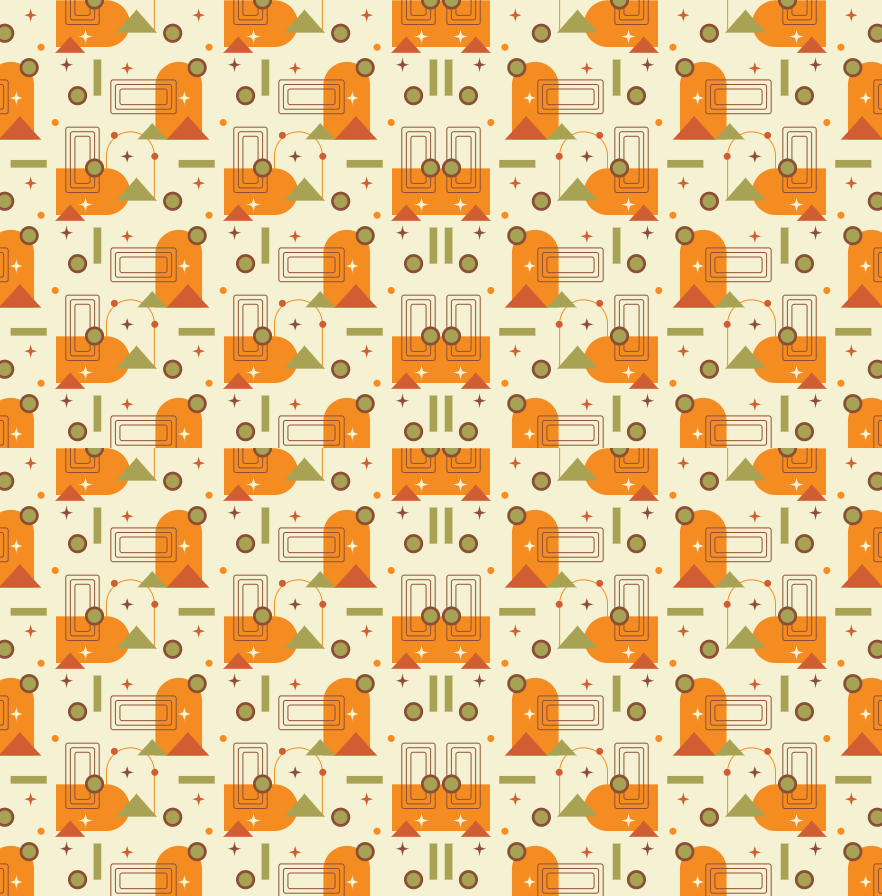
Reproduce this pattern procedurally as a Shadertoy shader.

```glsl
// Retro geometric wallpaper: arches, triangles, ringed discs and nested frames.
// One square cell repeats sideways, mirrors about the centre line, and restarts
// halfway down; every motif is a distance function wrapped around the cell.

const float HEIGHT = 768.0;     // design units over the canvas height
const float HALF_WIDTH = 378.0; // from the left edge to the mirror line
const float BAND = 384.0;       // height after which the rows restart
const float CELL = 144.0;       // side of the repeating cell

const float ARCH_RADIUS = 20.0;
const float FRAME_STEP = 3.9;
const float LINE_HALF = 0.42;
const float RING_OUTER = 8.2;
const float RING_INNER = 5.8;
const float DOT_RADIUS = 3.0;
const float STAR_RADIUS = 5.2;

const vec3 CREAM  = vec3(0.955, 0.95, 0.825);
const vec3 ORANGE = vec3(0.96, 0.55, 0.13);
const vec3 OLIVE  = vec3(0.66, 0.64, 0.33);
const vec3 RED    = vec3(0.82, 0.37, 0.20);
const vec3 BROWN  = vec3(0.55, 0.31, 0.21);

const vec2 RINGS[4] = vec2[4](vec2(169, 58), vec2(66.5, 82), vec2(148, 172.5), vec2(81, 144));
const vec2 BROWN_STARS[2] = vec2[2](vec2(57, 55.5), vec2(109, 134));
const vec2 RED_STARS[2] = vec2[2](vec2(109, 58.5), vec2(26.3, 157));
const vec2 CREAM_STARS[2] = vec2[2](vec2(73.3, 175.3), vec2(158, 84));
const vec2 ORANGE_DOTS[2] = vec2[2](vec2(47.3, 105), vec2(35.2, 40.5));
const vec2 RED_DOTS[2] = vec2[2](vec2(98, 116), vec2(132.7, 134));

// Offset from a centre, wrapped to the nearest copy in the grid
vec2 around(vec2 p, vec2 centre) {
    return mod(p - centre + 0.5 * CELL, CELL) - 0.5 * CELL;
}

float box(vec2 q, vec2 halfSize) {
    vec2 d = abs(q) - halfSize;
    return length(max(d, 0.0)) + min(max(d.x, d.y), 0.0);
}

// Distance to an endless doorway: round top at the origin, legs along +y
float doorway(vec2 q, float radius) {
    return length(vec2(q.x, min(q.y, 0.0))) - radius;
}

float arch(vec2 q, float radius, float legs) {
    return max(doorway(q, radius), q.y - legs);
}

// Apex at the origin, base at y = size.y, half base size.x
float triangle(vec2 q, vec2 size) {
    float side = dot(vec2(abs(q.x), q.y), normalize(vec2(size.y, -size.x)));
    return max(side, q.y - size.y);
}

float star(vec2 q, float radius) {
    vec2 a = abs(q);
    a = vec2(max(a.x, a.y), min(a.x, a.y));
    float waist = 0.25 * radius;
    return dot(a - vec2(radius, 0.0), normalize(vec2(waist, radius - waist)));
}

// Three concentric rounded outlines
float frames(vec2 q, vec2 halfSize) {
    float d = 1e3;
    for (int i = 0; i < 3; i++) {
        vec2 inner = halfSize - FRAME_STEP * float(i);
        d = min(d, abs(box(q, inner - 2.0) - 2.0) - LINE_HALF);
    }
    return d;
}

void paint(inout vec3 colour, vec3 ink, float d, float pixel) {
    colour = mix(colour, ink, clamp(0.5 - d / pixel, 0.0, 1.0));
}

void mainImage(out vec4 fragColor, in vec2 fragCoord) {
    float pixel = HEIGHT / iResolution.y;
    vec2 p;
    p.x = HALF_WIDTH - abs(fragCoord.x - 0.5 * iResolution.x) * pixel;
    p.y = mod(HEIGHT - fragCoord.y * pixel, BAND);
    vec3 colour = CREAM;

    // Thin outlined arch, then the upright and the sideways solid arch
    vec2 q = around(p, vec2(111.8, 133.5));
    float outline = abs(doorway(q, 20.5)) - LINE_HALF;
    paint(colour, ORANGE, max(outline, q.y - 38.0), pixel);
    paint(colour, ORANGE, arch(around(p, vec2(153.2, 73)), ARCH_RADIUS, 46.6), pixel);
    q = around(p, vec2(91.3, 164.3));
    paint(colour, ORANGE, arch(vec2(q.y, -q.x), ARCH_RADIUS, 43.3), pixel);

    // Nested frames, lying and standing
    paint(colour, BROWN, frames(around(p, vec2(123, 83)), vec2(28, 14.5)), pixel);
    paint(colour, BROWN, frames(around(p, vec2(70.7, 137)), vec2(14.3, 28)), pixel);

    // Triangles
    paint(colour, OLIVE, triangle(around(p, vec2(117, 152.3)), vec2(17.5, 19.7)), pixel);
    paint(colour, OLIVE, triangle(around(p, vec2(130.5, 105.5)), vec2(12.7, 14)), pixel);
    paint(colour, RED, triangle(around(p, vec2(161, 99.5)), vec2(18.3, 20.2)), pixel);
    paint(colour, RED, triangle(around(p, vec2(60.2, 175.3)), vec2(12.8, 14)), pixel);

    // Bars
    paint(colour, OLIVE, box(around(p, vec2(83.5, 66.5)), vec2(3.3, 15.5)), pixel);
    paint(colour, OLIVE, box(around(p, vec2(168.6, 140.4)), vec2(15.5, 3.3)), pixel);

    // Ringed discs
    for (int i = 0; i < 4; i++) {
        float r = length(around(p, RINGS[i]));
        paint(colour, BROWN, r - RING_OUTER, pixel);
        paint(colour, OLIVE, r - RING_INNER, pixel);
    }
    // Dots and sparkles
    for (int i = 0; i < 2; i++) {
        paint(colour, ORANGE, length(around(p, ORANGE_DOTS[i])) - DOT_RADIUS, pixel);
        paint(colour, RED, length(around(p, RED_DOTS[i])) - DOT_RADIUS, pixel);
        paint(colour, BROWN, star(around(p, BROWN_STARS[i]), STAR_RADIUS), pixel);
        paint(colour, RED, star(around(p, RED_STARS[i]), STAR_RADIUS), pixel);
        paint(colour, CREAM, star(around(p, CREAM_STARS[i]), STAR_RADIUS), pixel);
    }
    fragColor = vec4(colour, 1.0);
}
```
